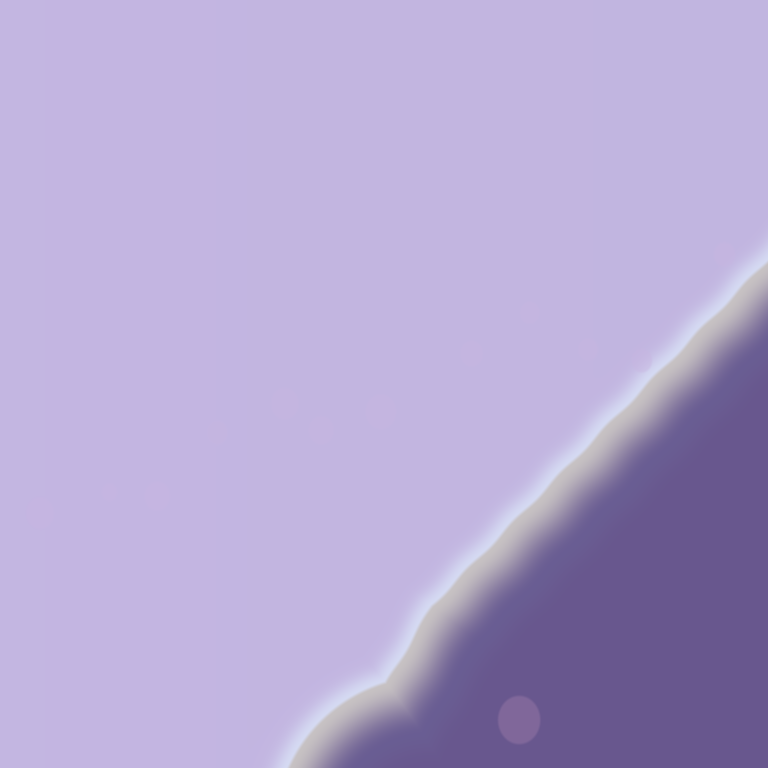
Write a WebGL 1 fragment shader that draws this background.

```glsl
precision highp float;
// A lavender sky above a dark violet slope at the lower right.
// The slope is a signed distance (wedge joined to a disk) shaded with a pale
// outer glow and a warm rim; faint bubbles are scattered along a rising band.

uniform vec2 u_resolution;

float hash(float n) {
  n = fract(n * 0.1031);
  n *= n + 33.33;
  n *= n + n;
  return fract(n);
}

// Signed distance to the slope: negative inside
float slopeDistance(vec2 p) {
  vec2 q = p - vec2(0.5625, 0.211);
  float ripple = 0.0015 * sin(dot(q, vec2(0.697, 0.717)) * 72.0);
  float longSide = dot(q, vec2(-0.717, 0.697)) + ripple;
  float steepSide = dot(q, vec2(-0.861, 0.509)) + ripple;
  float mound = length(p - vec2(0.561, -0.083)) - 0.203;
  return min(max(longSide, steepSide), mound);
}

// Soft, slightly tall ellipse
float bubble(vec2 p, vec2 center, float radius) {
  float d = length((p - center) * vec2(1.0, 0.875)) - radius;
  return 1.0 - smoothstep(-0.002, 0.002, d);
}

void main() {
  vec2 p = gl_FragCoord.xy / u_resolution;
  float d = slopeDistance(p);

  // Sky with a pale blue glow along the edge
  vec3 sky = mix(vec3(0.765, 0.712, 0.882), vec3(0.757, 0.708, 0.877), p.x);
  float outside = max(d, 0.0);
  sky = mix(sky, vec3(0.835, 0.855, 0.95), exp(-outside * outside * 2600.0));

  // Faint bubbles
  for (int i = 0; i < 12; i++) {
    float n = float(i);
    float x = (n + 0.2 + 0.6 * hash(n + 3.7)) / 12.5;
    float y = 0.33 + 0.3 * x + 0.12 * (hash(n + 21.3) - 0.5);
    float radius = mix(0.009, 0.022, hash(n + 47.1));
    sky = mix(sky, vec3(0.78, 0.71, 0.88), 0.45 * bubble(p, vec2(x, y), radius));
  }

  // Slope: warm rim fading through a bluish tint to violet
  float depth = max(-d, 0.0);
  vec3 slope = mix(vec3(0.78, 0.76, 0.765), vec3(0.408, 0.34, 0.555),
                   smoothstep(0.0, 0.075, depth));
  float tint = (depth - 0.075) / 0.025;
  slope += vec3(0.005, 0.025, 0.02) * exp(-tint * tint);
  slope = mix(slope, vec3(0.5, 0.405, 0.605),
              bubble(p, vec2(0.676, 0.0625), 0.0275));

  gl_FragColor = vec4(mix(slope, sky, smoothstep(-0.003, 0.003, d)), 1.0);
}
```
